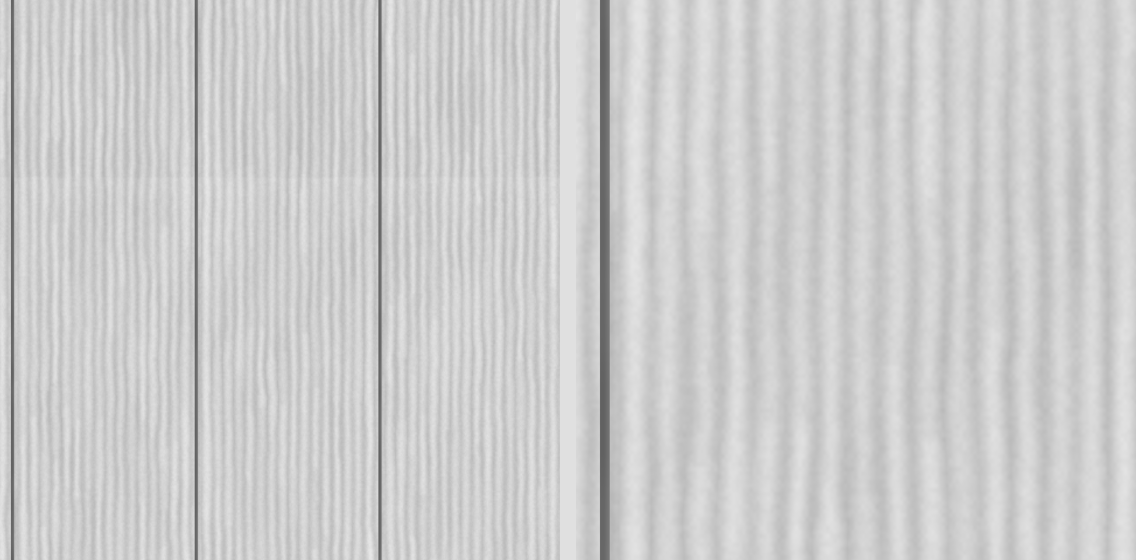
Left: the whole. Right: its middle third, enlarged.
Write a WebGL 1 fragment shader that draws this texture.

```glsl
precision highp float;

uniform vec2 u_resolution;

float hash(vec2 p) {
  vec3 q = fract(vec3(p.xyx) * vec3(0.1031, 0.1030, 0.0973));
  q += dot(q, q.yzx + 33.33);
  return fract((q.x + q.y) * q.z);
}

float noise(vec2 p) {
  vec2 cell = floor(p);
  vec2 f = fract(p);
  f = f * f * (3.0 - 2.0 * f);
  return mix(mix(hash(cell), hash(cell + vec2(1.0, 0.0)), f.x),
             mix(hash(cell + vec2(0.0, 1.0)), hash(cell + 1.0), f.x), f.y);
}

// Nearly constant along a ridge, with short jumps between worn lengths
float wornLength(float ridge, float y) {
  float along = y + 7.0 * hash(vec2(ridge, 3.0));
  float cell = floor(along);
  return mix(hash(vec2(ridge, cell)), hash(vec2(ridge, cell + 1.0)),
             smoothstep(0.92, 1.0, fract(along)));
}

void main() {
  vec2 uv = gl_FragCoord.xy / u_resolution;
  float pixel = 1.0 / u_resolution.x;

  // Boards, with x measured from the nearest groove
  float board = (uv.x - 0.0224) / 0.3281;
  float fromGroove = (fract(board + 0.5) - 0.5) * 0.3281;

  // Seventeen slightly wavering ridges on each board
  float phase = board * 17.0;
  phase += 0.22 * (noise(vec2(phase * 0.6 + 40.0, uv.y * 14.0)) - 0.5);
  phase += 0.10 * (noise(vec2(phase + 90.0, uv.y * 45.0)) - 0.5);
  float ridge = floor(phase + 0.5) + 20.0;
  float wave = 0.5 + 0.5 * cos(6.28318 * phase);
  float profile = pow(wave, mix(0.5, 1.25, wornLength(ridge, uv.y * 9.0)));
  float crest = mix(0.83, 0.872, wornLength(ridge + 70.0, uv.y * 7.0));

  // Valleys are deeper above the faint cross seam
  float upper = smoothstep(0.680, 0.686, uv.y);
  float valley = 0.755 - 0.012 * upper
               + 0.045 * (noise(vec2(phase * 0.7 + 15.0, uv.y * 11.0)) - 0.4);
  float shade = mix(valley, crest, profile);
  shade += 0.012 * smoothstep(0.61, 0.68, uv.y) * (1.0 - upper);

  // Broad fading and fine grain
  shade += 0.018 * (noise(uv * vec2(9.0, 5.0) + 30.0) - 0.5);
  shade += 0.022 * (noise(uv * 230.0) - 0.5);
  shade += 0.018 * (noise(uv * vec2(480.0, 400.0) + 11.0) - 0.5);

  // Rounded board edges: a soft shadow, then a brighter first ridge
  shade += 0.022 * exp(-pow((abs(fromGroove) - 0.016) / 0.007, 2.0));
  shade -= 0.07 * smoothstep(0.0075, 0.003, abs(fromGroove))
                * step(0.0, fromGroove);

  // Dark groove with a lighter right side
  float groove = 1.0 - smoothstep(0.0029 - 0.7 * pixel, 0.0029 + 0.7 * pixel,
                                  abs(fromGroove));
  float grooveShade = 0.39 + 0.07 * smoothstep(-0.001, 0.003, fromGroove)
                    + 0.03 * (noise(vec2(board * 3.0, uv.y * 30.0)) - 0.5);
  gl_FragColor = vec4(vec3(mix(shade, grooveShade, groove)), 1.0);
}
```
